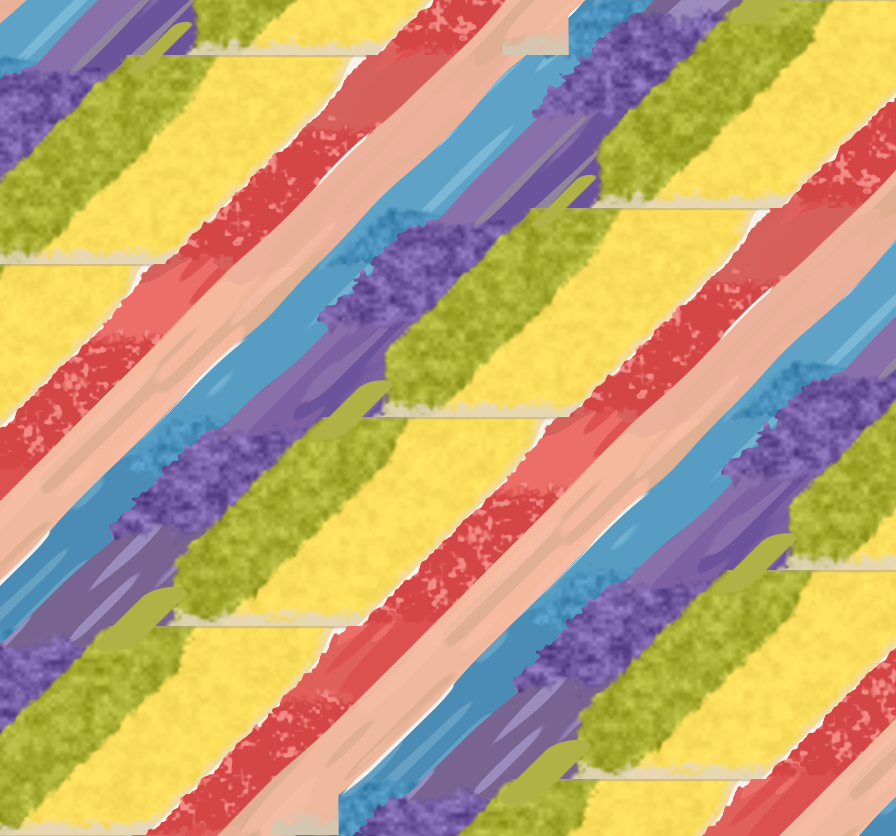
This pattern is drawn by a Shadertoy shader. Its source:

```glsl
// Slanted hand-painted rainbow stripes: brushed and crayoned bands broken by stepped seams.

// Layout, in canvas heights, y downwards
const vec2 ORIGIN = vec2(0.433, 0.0656);   // a seam corner
const vec2 BAND = vec2(0.4832, 0.1830);    // step from one rainbow to the next
const float ROW = 0.25;                    // seam spacing down a band
const float SLANT = 1.0112;                // sideways run per unit of height
const float PITCH = BAND.x + SLANT * BAND.y;
const float SPLIT = 0.155;                 // band wrap, hidden inside the peach

// Stripe edges, measured across a band
const float RED_END = 0.106;
const float PEACH_END = 0.200;
const float BLUE_END = 0.288;
const float GREEN_START = -0.279;

const vec3 PAPER = vec3(0.97, 0.95, 0.92);
const vec3 BEIGE = vec3(0.89, 0.84, 0.76);
const vec3 YELLOW = vec3(0.985, 0.87, 0.36);
const vec3 OLIVE = vec3(0.66, 0.68, 0.20);
const vec3 RED = vec3(0.86, 0.30, 0.30);
const vec3 VIOLET = vec3(0.45, 0.36, 0.64);

float hash(vec2 p) { return fract(sin(dot(p, vec2(127.1, 311.7))) * 43758.5453); }

float noise(vec2 p) {
    vec2 i = floor(p), f = fract(p);
    f = f * f * (3.0 - 2.0 * f);
    return mix(mix(hash(i), hash(i + vec2(1, 0)), f.x),
               mix(hash(i + vec2(0, 1)), hash(i + vec2(1, 1)), f.x), f.y);
}

float grain(vec2 q) { return 0.6 * noise(q * 85.0) + 0.4 * noise(q * 190.0 + 7.0); }

// Noise drawn out along the stripes
float stroke(vec2 q, float seed) {
    return noise(vec2(dot(q, vec2(-0.71, 0.70)) * 10.0, dot(q, vec2(0.70, 0.71)) * 75.0) + seed);
}

float edge(float x, float at) {
    float soft = 1.0 / iResolution.y;
    return smoothstep(at - soft, at + soft, x);
}

vec3 pick(float row, vec3 a, vec3 b, vec3 c) { return row < 0.5 ? a : (row < 1.5 ? b : c); }

// Seam row, one of three variants, with a ragged changeover
float variant(vec2 q) { return mod(floor(q.y / ROW + 0.22 * (stroke(q, 31.0) - 0.5)), 3.0); }

vec3 peach(vec2 q) {
    float row = variant(q);
    vec3 c = pick(row, vec3(0.93, 0.70, 0.61), vec3(0.96, 0.725, 0.62), vec3(0.94, 0.72, 0.61));
    c = mix(c, vec3(0.85, 0.67, 0.55), smoothstep(0.62, 0.70, stroke(q, 3.0)) * (row < 0.5 ? 0.2 : 0.7));
    return mix(c, vec3(0.97, 0.75, 0.66), 0.6 * smoothstep(0.68, 0.74, stroke(q, 11.0)));
}

vec3 blue(vec2 q, float u) {
    vec3 c = pick(variant(q), vec3(0.37, 0.64, 0.78), vec3(0.34, 0.61, 0.76), vec3(0.29, 0.55, 0.71));
    c = mix(c, c + vec3(0.11, 0.08, 0.06), smoothstep(0.58, 0.65, stroke(q, 17.0)));
    float away = abs(fract(q.y / ROW + 0.63) - 0.5) + 0.10 * (grain(q) - 0.5);
    float crayon = (1.0 - smoothstep(0.11, 0.15, away)) * smoothstep(0.205, 0.225, u);
    return mix(c, vec3(0.29, 0.57, 0.74) + 0.25 * (grain(q + 4.0) - 0.5), crayon);
}

vec3 purple(vec2 q, float u, float crayon) {
    float row = variant(q), t = stroke(q, 23.0);
    vec3 c = row < 1.5 ? mix(vec3(0.54, 0.44, 0.67), vec3(0.42, 0.33, 0.61), edge(u + 0.03 * (t - 0.5), 0.352))
                       : vec3(0.47, 0.39, 0.57);
    vec3 streak = pick(row, vec3(0.57, 0.52, 0.62), vec3(0.49, 0.38, 0.64), vec3(0.61, 0.55, 0.74));
    c = mix(c, streak, smoothstep(0.62, 0.68, t));
    return mix(c, VIOLET + 0.38 * (grain(q + 2.0) - 0.5), crayon);
}

vec3 red(vec2 q, float f) {
    float row = variant(q), g = grain(q * 1.1 + 5.0);
    vec3 c = pick(row, vec3(0.84, 0.38, 0.36), vec3(0.92, 0.43, 0.41), vec3(0.88, 0.38, 0.36));
    c = mix(c, RED, (row < 0.5 ? 0.1 : 0.8) * smoothstep(0.50, 0.58, stroke(q, 41.0)));
    vec3 chalk = mix(RED - 0.03, vec3(0.95, 0.54, 0.52), smoothstep(0.53, 0.75, g));
    float at = f + 0.15 * (g - 0.5);
    return mix(c, chalk, smoothstep(0.32, 0.38, at) * (1.0 - smoothstep(0.94, 1.0, at)));
}

void mainImage(out vec4 fragColor, in vec2 fragCoord) {
    vec2 r = vec2(fragCoord.x, iResolution.y - fragCoord.y) / iResolution.y - ORIGIN;
    float s = r.x + SLANT * r.y;
    float band = floor((s - SPLIT) / PITCH) + 1.0;
    vec2 q = r - band * BAND, before = q + BAND;
    float u = s - band * PITCH, uBefore = u + PITCH;
    float v = q.y / ROW, f = fract(v), g = grain(q);

    // Tail of the preceding rainbow: peach, blue, purple
    float wet = uBefore + 0.016 * (stroke(before, 51.0) - 0.5);
    float away = abs(fract(before.y / ROW + 0.45) - 0.5) + 0.12 * (grain(before) - 0.5);
    float crayon = 1.0 - smoothstep(0.20, 0.27, away);
    vec3 col = mix(peach(before), blue(before, uBefore), edge(wet, PEACH_END));
    float chip = (1.0 - edge(abs(wet - PEACH_END), 0.003)) * smoothstep(0.68, 0.74, stroke(before, 61.0));
    col = mix(col, PAPER, chip);
    float purpleStart = BLUE_END - crayon * (0.022 + 0.03 * (grain(before + 9.0) - 0.5));
    col = mix(col, purple(before, uBefore, crayon), edge(wet, purpleStart));

    // Square-cut peach scrap at every third seam
    float m = mod(before.y / ROW, 3.0), x = uBefore + (3.0 - m) * ROW * SLANT;
    float scrap = step(2.7, m) * (1.0 - edge(x, 0.247));
    col = mix(col, peach(before), scrap);
    col = mix(col, BEIGE - 0.06, scrap * edge(x, 0.168) * smoothstep(2.88, 2.97, m + 0.1 * (g - 0.5)));

    // Crayoned olive and yellow on bare paper
    float dry = u + 0.014 * (g - 0.5);
    float greenStart = mix(GREEN_START, -0.212, smoothstep(0.65, 1.0, f));
    float yellowStart = mix(-0.172, -0.146, smoothstep(0.0, 0.25, f));
    float redStart = mix(0.004, 0.019, smoothstep(0.0, 0.3, f));
    float yellowEnd = redStart - 0.004 - 0.010 * (1.0 - smoothstep(0.0, 0.15, f));
    vec3 chalk = mix(OLIVE + 0.26 * (g - 0.5), YELLOW + 0.09 * (g - 0.5), smoothstep(-0.006, 0.006, dry - yellowStart));
    chalk = mix(chalk, vec3(0.95, 0.86, 0.63), smoothstep(-0.014, 0.0, dry - yellowEnd));
    chalk = mix(chalk, BEIGE, 0.85 * smoothstep(0.92, 0.98, f + 0.09 * (g - 0.5)));
    chalk = mix(chalk, PAPER, edge(u, yellowEnd + 0.002));
    chalk = mix(chalk, vec3(0.66, 0.62, 0.55), 0.5 * (1.0 - smoothstep(0.006, 0.016, f)));
    col = mix(col, chalk, smoothstep(-0.005, 0.005, dry - greenStart));

    // Olive dab across each seam
    float seam = round(v), row = mod(seam, 3.0);
    float width = row < 0.5 ? 0.008 : (row < 1.5 ? 0.014 : 0.018);
    vec2 dab = vec2((u + 0.25) * 0.71, max(abs((v - seam) * ROW + 0.008) * 1.4 - 0.036, 0.0));
    col = mix(col, vec3(0.69, 0.70, 0.27), 1.0 - edge(length(dab), width));

    // Red, then the peach that leads into the next band
    float damp = u + 0.016 * (stroke(q, 51.0) - 0.5);
    col = mix(col, red(q, f), edge(u + 0.016 * (g - 0.5), redStart));
    col = mix(col, peach(q), edge(damp, RED_END));
    chip = (1.0 - edge(abs(damp - RED_END), 0.0025)) * smoothstep(0.68, 0.74, stroke(q, 71.0));
    fragColor = vec4(clamp(mix(col, PAPER, chip), 0.0, 1.0), 1.0);
}
```
